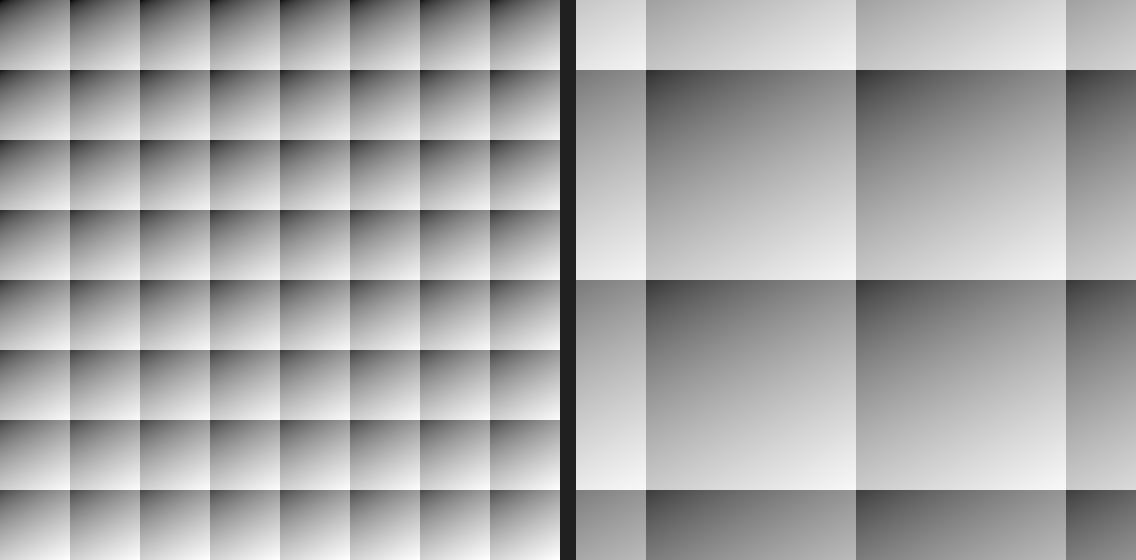
Left: the whole. Right: its middle third, enlarged.
Give the GLSL for this pattern, as a three.js fragment shader.

```glsl
// An 8 by 8 grid of grey tiles, each shaded from a dark upper left to a pale lower right.
#define TILES 8.0
#define STEPS 64.0
#define RISE_ACROSS 0.299
#define RISE_DOWN 0.587
#define RISE_PER_GRID 0.114
#define GAMMA 1.8

varying vec2 vUv;

// Repeating ramp, 0 to 1 between the first and last step centres,
// whose sharp drop is smoothed over one pixel.
float smoothSaw(float p) {
  float width = fwidth(p);
  float edge = fract(p + 0.5) - 0.5;
  float ramp = abs(edge) < 0.499 * width ? 0.5 - edge / width : fract(p);
  return clamp((ramp * STEPS - 0.5) / (STEPS - 1.0), 0.0, 1.0);
}

void main() {
  // Grid coordinates counted from the upper left.
  vec2 grid = vec2(vUv.x, 1.0 - vUv.y) * TILES;
  vec2 tile = clamp(floor(grid), 0.0, TILES - 1.0);

  // Tiles brighten in reading order, row after row.
  float order = (tile.y * TILES + tile.x) / (TILES * TILES - 1.0);

  // Light grows across and down each tile, and a little per tile.
  float light = RISE_ACROSS * smoothSaw(grid.x)
    + RISE_DOWN * smoothSaw(grid.y)
    + RISE_PER_GRID * order;

  float grey = pow(clamp(light, 0.0, 1.0), 1.0 / GAMMA);
  gl_FragColor = vec4(vec3(grey), 1.0);
}
```
